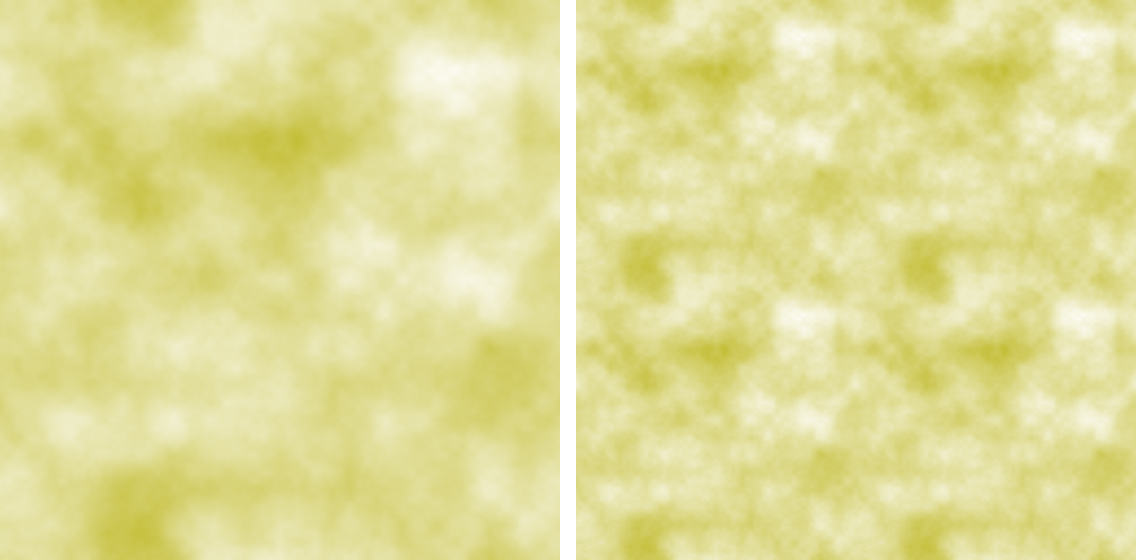
Left: one tile. Right: repeated 2 by 2.
This texture is drawn by a Shadertoy shader. Its source:

```glsl
const vec3 OCHRE = vec3(0.765, 0.742, 0.205);
const vec3 WHITE = vec3(1.0, 0.997, 0.99);
const float MEAN_TONE = 0.485;

// Shuffles the cells of a wrapped grid, so every tone occurs equally often.
// The grid has 2^bits cells per side.
float cellTone(ivec2 cell, int bits) {
    uint side = 1u << bits;
    uint mask = side * side - 1u;
    uvec2 wrapped = uvec2(cell) & (side - 1u);
    uint k = wrapped.x + wrapped.y * side;
    for (int i = 0; i < 4; i++) {
        k = (k * 747796405u + 2891336453u) & mask;
        k ^= k >> bits;
    }
    return (float(k) + 0.5) / float(mask + 1u);
}

// Tiling value noise, centred on zero
float tileNoise(vec2 uv, int bits) {
    vec2 p = uv * float(1 << bits);
    ivec2 cell = ivec2(floor(p));
    vec2 f = fract(p);
    f = f * f * (3.0 - 2.0 * f);
    float low = mix(cellTone(cell, bits), cellTone(cell + ivec2(1, 0), bits), f.x);
    float high = mix(cellTone(cell + ivec2(0, 1), bits), cellTone(cell + ivec2(1, 1), bits), f.x);
    return mix(low, high, f.y) - 0.5;
}

// Halving octaves from 8 to 128 cells per side
float cloudNoise(vec2 uv) {
    float sum = 0.0;
    float weight = 0.5;
    for (int bits = 3; bits <= 7; bits++) {
        sum += weight * tileNoise(uv, bits);
        weight *= 0.5;
    }
    return sum;
}

void mainImage(out vec4 fragColor, in vec2 fragCoord) {
    vec2 uv = fragCoord / iResolution.xy;

    // Broad drifts under the cloud detail
    float drift = 0.36 * tileNoise(uv, 2);
    float tone = clamp(MEAN_TONE + drift + cloudNoise(uv), 0.0, 1.0);

    fragColor = vec4(mix(OCHRE, WHITE, tone), 1.0);
}
```
